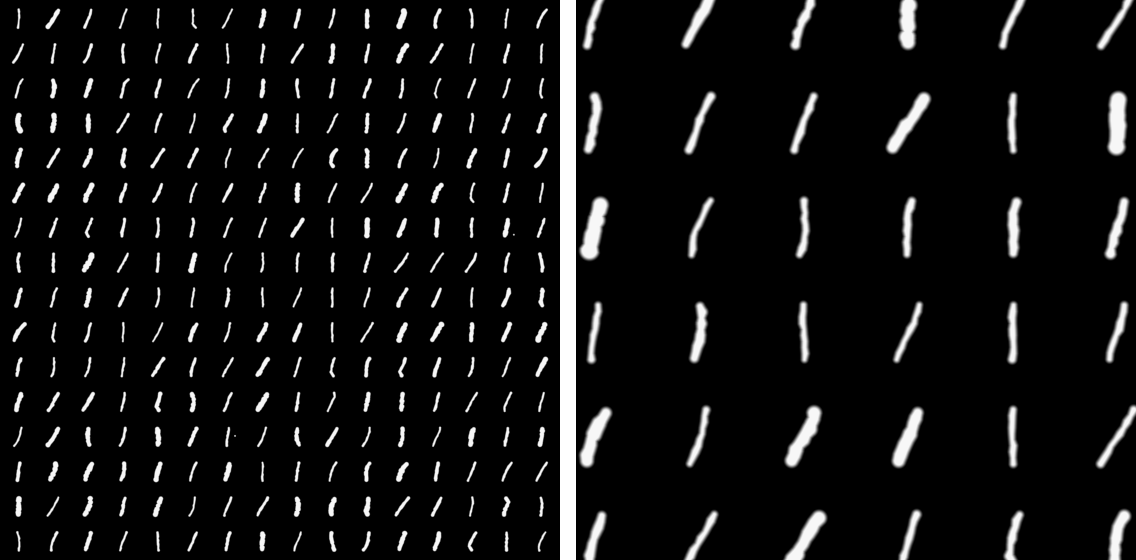
Left, the full canvas; right, a detail of the centre.
Write a Shadertoy shader that draws this pattern.

```glsl
// A grid of hand-drawn white strokes on black, one per cell.
// Each stroke is a chain of round tapered segments whose slant, bend,
// weight and ragged outline come from an integer hash of its cell.

#define CELLS 16.0        // strokes across and down
#define MARGIN 0.0021     // border around the grid, in canvas units
#define HALF_HEIGHT 0.29  // half the stroke height, in cells
#define THIN 0.029        // smallest half width, in cells
#define THICK 0.076       // largest half width, in cells
#define SLANT_MIN -0.22   // sideways run per unit of height
#define SLANT_MAX 0.80
#define SOFTNESS 0.026    // edge blur, in cells
#define ROUGHNESS 0.20    // relative variation of the width
#define HOOK_CHANCE 0.10
#define SPECK_CHANCE 0.012
#define INK 0.97

const int SEGMENTS = 9;

// Random value from 0 to 1 for a cell and a channel
float hash(ivec2 cell, int channel) {
    uint n = uint(cell.x) * 1597u + uint(cell.y) * 51749u + uint(channel) * 7919u;
    n = n * 747796405u + 289133u;
    n = ((n >> ((n >> 28u) + 4u)) ^ n) * 277803u;
    n = (n ^ (n >> 15u)) * 73856093u;
    n ^= n >> 16u;
    return float(n & 65535u) / 65535.0;
}

float signedHash(ivec2 cell, int channel) {
    return 2.0 * hash(cell, channel) - 1.0;
}

// Distance to a segment with a radius at each end (z)
float taperedSegment(vec2 p, vec3 a, vec3 b) {
    vec2 along = b.xy - a.xy;
    float t = clamp(dot(p - a.xy, along) / dot(along, along), 0.0, 1.0);
    return length(p - a.xy - along * t) - mix(a.z, b.z, t);
}

// Point (xy) and radius (z) at node i along the stroke of a cell
vec3 strokeNode(ivec2 cell, int i) {
    float t = float(i) / float(SEGMENTS);
    float radius = mix(THIN, THICK, pow(hash(cell, 0), 1.5));
    float slant = mix(SLANT_MIN, SLANT_MAX, 0.6 * hash(cell, 1) + 0.4 * hash(cell, 2));
    float y = (2.0 * t - 1.0) * (HALF_HEIGHT - radius);

    // Gentle arc plus a slight S curve
    float arc = signedHash(cell, 3);
    float x = slant * y + 0.05 * arc * abs(arc) * (4.0 * t * (1.0 - t) - 0.5);
    x += 0.012 * signedHash(cell, 4) * sin(6.2832 * t);

    // Occasional hook at the foot or the head
    float hook = step(hash(cell, 5), HOOK_CHANCE) * mix(0.04, 0.10, hash(cell, 6));
    float end = hash(cell, 7) < 0.5 ? 1.0 - t : t;
    x += hook * smoothstep(0.8, 1.0, end) * (end == t ? sign(arc) : 1.0);

    // Unsteady hand
    x += 0.007 * signedHash(cell, 20 + i);
    radius *= 1.0 + ROUGHNESS * signedHash(cell, 40 + i);
    return vec3(x, y, radius);
}

float strokeDistance(vec2 p, ivec2 cell) {
    float d = 1.0;
    vec3 previous = strokeNode(cell, 0);
    for (int i = 1; i <= SEGMENTS; i++) {
        vec3 next = strokeNode(cell, i);
        d = min(d, taperedSegment(p, previous, next));
        previous = next;
    }
    // Rare stray speck beside the stroke
    if (hash(cell, 8) < SPECK_CHANCE) {
        vec2 speck = vec2(0.21, mix(-0.25, 0.1, hash(cell, 9)));
        d = min(d, length(p - speck) - 0.022);
    }
    return d;
}

void mainImage(out vec4 fragColor, in vec2 fragCoord) {
    // Grid coordinates; border pixels belong to the nearest cell
    float scale = CELLS / (1.0 - 2.0 * MARGIN);
    vec2 grid = (fragCoord / iResolution.xy - MARGIN) * scale;
    vec2 cell = clamp(floor(grid), 0.0, CELLS - 1.0);
    vec2 p = grid - cell - 0.5;

    // Soft coverage, never sharper than a pixel
    float pixel = scale / min(iResolution.x, iResolution.y);
    float edge = max(SOFTNESS, 0.75 * pixel);
    float coverage = 1.0 - smoothstep(-edge, edge, strokeDistance(p, ivec2(cell)));

    fragColor = vec4(vec3(INK * coverage), 1.0);
}
```
